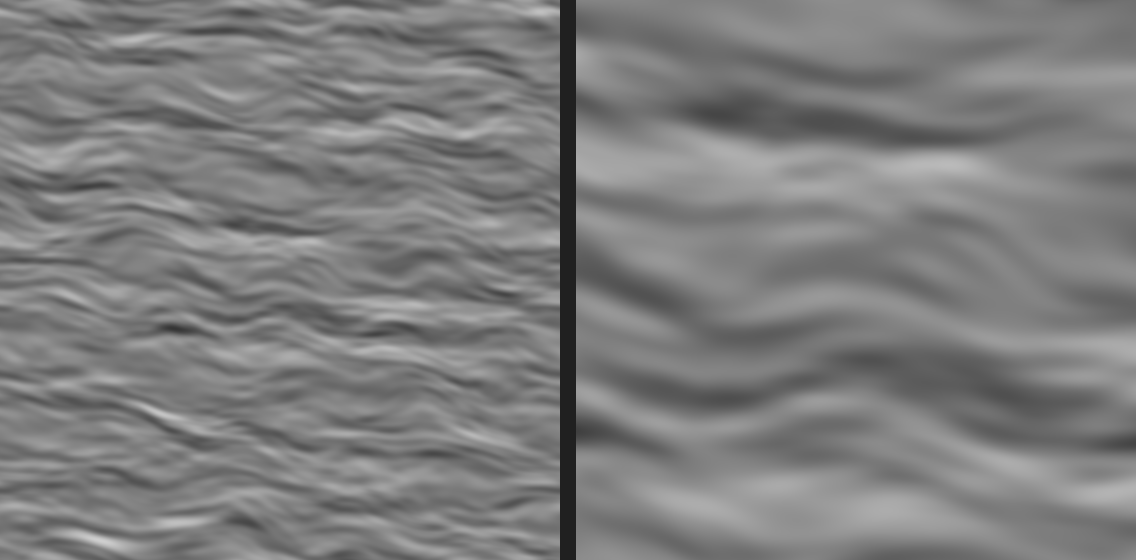
Left, the full canvas; right, a detail of the centre.
Reproduce this texture procedurally as a WebGL 1 fragment shader.

```glsl
precision highp float;
// Soft grey rippled relief: long wavy ridges lit from above, tiling on all sides.

uniform vec2 u_resolution;

const float MEAN_GREY = 0.495;
const float CONTRAST = 0.31;
const float RELIEF_STEP = 0.006;      // half distance between the two height samples
const vec2 WARP = vec2(0.05, 0.04);   // sideways and upright bending

// Noise lattices: columns, rows, and rows dropped across the tile (tilt).
const vec3 SWELL = vec3(4.0, 12.0, 1.0);
const vec3 RIPPLE = vec3(8.0, 24.0, 3.0);
const vec3 FINE = vec3(16.0, 48.0, 5.0);
const vec3 GRAIN = vec3(24.0, 72.0, 8.0);
const vec3 WARP_X = vec3(3.0, 9.0, 1.0);
const vec3 WARP_Y = vec3(6.0, 8.0, 1.0);
const vec4 HEIGHTS = vec4(1.2, 1.0, 0.4, 0.15);

float hash(vec2 p, float seed) {
  vec3 q = fract(vec3(p.xyx + seed * 7.31) * vec3(0.1031, 0.1030, 0.0973));
  q += dot(q, q.yzx + 33.33);
  return fract((q.x + q.y) * q.z);
}

// Gradient at a corner; corners one tile apart share the same gradient.
float corner(vec2 cell, vec2 offset, vec3 lattice, float seed) {
  float tile = floor((cell.x + 0.5) / lattice.x);
  cell -= tile * lattice.xz;
  cell.y = floor(mod(cell.y + 0.5, lattice.y));
  float angle = 6.2831853 * hash(cell, seed);
  return dot(vec2(cos(angle), sin(angle)), offset);
}

// Tilted gradient noise that wraps over the unit tile.
float noise(vec2 uv, vec3 lattice, float seed) {
  vec2 p = uv * lattice.xy + vec2(0.0, uv.x * lattice.z);
  vec2 c = floor(p);
  vec2 f = p - c;
  vec2 w = f * f * f * (f * (f * 6.0 - 15.0) + 10.0);
  vec2 e = vec2(1.0, 0.0);
  float low = mix(corner(c, f, lattice, seed),
                  corner(c + e, f - e, lattice, seed), w.x);
  float high = mix(corner(c + e.yx, f - e.yx, lattice, seed),
                   corner(c + e.xx, f - e.xx, lattice, seed), w.x);
  return mix(low, high, w.y);
}

// Bent layers of ripples, from broad to fine.
float height(vec2 uv) {
  uv += WARP * vec2(noise(uv, WARP_X, 1.0), noise(uv, WARP_Y, 2.0));
  vec4 layers = vec4(noise(uv, SWELL, 3.0), noise(uv, RIPPLE, 4.0),
                     noise(uv, FINE, 5.0), noise(uv, GRAIN, 6.0));
  return dot(layers, HEIGHTS);
}

void main() {
  vec2 uv = gl_FragCoord.xy / u_resolution;
  vec2 rise = vec2(0.0, RELIEF_STEP);
  float slope = height(uv + rise) - height(uv - rise);
  gl_FragColor = vec4(vec3(MEAN_GREY + CONTRAST * slope), 1.0);
}
```
